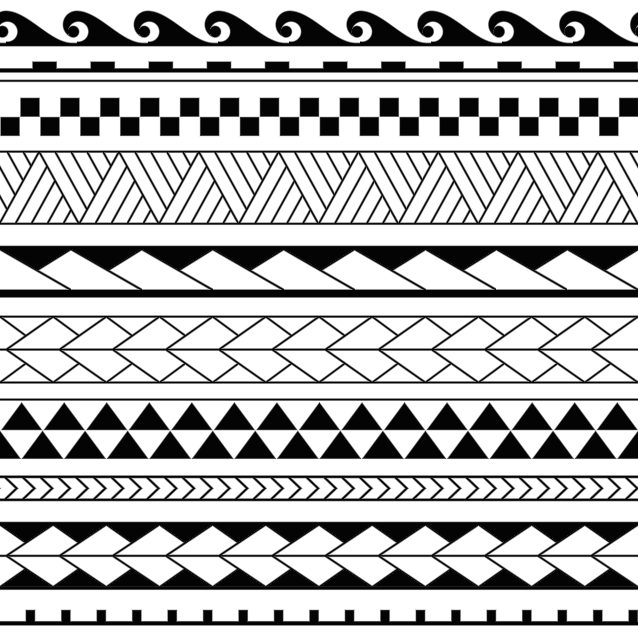
Reproduce this pattern procedurally as a WebGL 1 fragment shader.

```glsl
precision mediump float;
// Ten stacked black-on-white ornamental bands: curling waves, dashes, checks,
// weave, scales, triangles, chevrons and teeth. Each band is a signed distance
// folded by its own horizontal period; all bands are merged with min().

uniform vec2 u_resolution;

const float HEIGHT = 768.0;      // design units down the canvas, y pointing down
const float SOFTNESS = 1.15;     // half width of the soft ink edge
const float THIN = 1.2;          // half width of fine lines
const vec3 INK = vec3(0.015);
const vec3 PAPER = vec3(1.0);

const float WAVE_PERIOD = 85.1;
const float DASH_PERIOD = 69.75;
const float CHECK_PERIOD = 47.9;
const float WEAVE_PERIOD = 95.8;
const float WEAVE_STRANDS = 5.0;
const float LEAF_PERIOD = 85.1;
const float SCALE_PERIOD = 63.8;
const float TRIANGLE_PERIOD = 51.05;
const float CHEVRON_PERIOD = 21.28;
const float TOOTH_PERIOD = 42.55;

// Offset from the nearest repeat centre.
float fold(float x, float centre, float period) {
  return mod(x - centre + 0.5 * period, period) - 0.5 * period;
}

float bar(float y, float top, float bottom) {
  return abs(y - 0.5 * (top + bottom)) - 0.5 * (bottom - top);
}

float line(float y, float centre) { return abs(y - centre) - THIN; }

float disc(vec2 p, vec2 centre, float radius) {
  return length(p - centre) - radius;
}

// Sloping wave back with a hollow curl and a round tip inside it.
float waves(vec2 p) {
  vec2 q = vec2(fold(p.x, 92.0, WAVE_PERIOD), p.y);
  float along = q.x < 0.0 ? q.x + WAVE_PERIOD : q.x;
  float back = mix(13.0, 51.5, smoothstep(0.0, 80.0, along));
  float body = min((back - q.y) * 0.85, disc(q, vec2(0.0, 29.5), 16.5));
  float hollow = disc(q, vec2(2.0, 38.0), 12.0);
  float curl = min(max(body, -hollow), disc(q, vec2(-4.0, 38.0), 7.0));
  return max(curl, q.y - 55.5);
}

// Boxes of one row, repeated along x.
float boxes(vec2 p, float centre, float period, float halfWidth, float top, float bottom) {
  return max(abs(fold(p.x, centre, period)) - halfWidth, bar(p.y, top, bottom));
}

// Alternating triangles hatched parallel to one of their sides.
float weave(vec2 p) {
  float x = (p.x - 47.0) / WEAVE_PERIOD;
  float lean = 0.5 * (p.y - 182.0) / 87.0;
  float a = x - lean;
  float b = x + lean;
  float strand = floor(a) == floor(b) ? a : b;
  float hatch = abs(fold(strand, 0.0, 1.0 / WEAVE_STRANDS));
  float edges = min(abs(fold(a, 0.0, 1.0)), abs(fold(b, 0.0, 1.0)));
  float strokes = min(hatch, edges) * WEAVE_PERIOD * 0.876 - THIN;
  float rails = min(line(p.y, 182.0), line(p.y, 268.5));
  return min(max(strokes, bar(p.y, 182.0, 268.5)), rails);
}

// Overlapping scales: a long flank crosses the band, a short one stops on it.
// Depth runs inward from the outer edge; filled paints the notch between peaks.
float scales(float x, float depth, float period, vec2 slope, float filled) {
  float u = mod(x, period);
  float longSide = depth - (period - u) * slope.x;
  float shortSide = depth - u * slope.y;
  float strokes = min(abs(longSide), max(abs(shortSide), longSide)) * 0.82 - THIN;
  float notch = max(longSide, shortSide) * 0.85;
  return filled > 0.5 ? min(strokes, notch) : strokes;
}

float mirroredScales(vec2 p, float middle, float halfHeight, float rail, float filled) {
  float away = abs(p.y - middle);
  vec2 slope = vec2(0.0178, 0.0187) * halfHeight;
  float d = scales(p.x, halfHeight - away, SCALE_PERIOD, slope, filled);
  d = max(d, away - halfHeight);
  return min(d, min(away - THIN, abs(away - halfHeight - rail + THIN) - rail));
}

float triangles(vec2 p, float apexX, float top, float bottom) {
  float side = abs(fold(p.x, apexX, TRIANGLE_PERIOD)) - (p.y - top) * 0.74;
  return max(side * 0.8, bar(p.y, top, bottom));
}

float chevrons(vec2 p) {
  float x = p.x + abs(p.y - 586.0) * 1.05;
  float stroke = abs(fold(x, 20.0, CHEVRON_PERIOD)) * 0.69 - 1.35;
  float rails = abs(abs(p.y - 586.0) - 13.8) - 1.5;
  return min(max(stroke, bar(p.y, 572.0, 600.0)), rails);
}

void main() {
  vec2 p = vec2(gl_FragCoord.x, u_resolution.y - gl_FragCoord.y) * HEIGHT / u_resolution.y;
  float d = waves(p);
  // Dashes on a rail, then a checkered strip.
  d = min(d, min(boxes(p, 53.5, DASH_PERIOD, 14.5, 74.0, 84.0), bar(p.y, 82.0, 87.0)));
  d = min(d, line(p.y, 97.0));
  d = min(d, boxes(p, 36.0, CHECK_PERIOD, 11.4, 117.5, 140.0));
  d = min(d, boxes(p, 60.0, CHECK_PERIOD, 11.4, 140.5, 163.0));
  d = min(d, weave(p));
  // Slanted leaves between heavy rails.
  float leaves = scales(-p.x, p.y - 299.0, LEAF_PERIOD, vec2(0.575, 0.62), 1.0);
  d = min(d, max(leaves, bar(p.y, 297.0, 350.0)));
  d = min(d, min(bar(p.y, 295.0, 299.5), bar(p.y, 347.5, 357.0)));
  d = min(d, mirroredScales(p, 419.5, 39.5, THIN, 0.0));
  // Two staggered rows of triangles under a fine rail.
  d = min(d, line(p.y, 479.5));
  d = min(d, min(triangles(p, 26.0, 483.0, 516.0), triangles(p, 0.0, 517.0, 550.5)));
  d = min(d, chevrons(p));
  d = min(d, mirroredScales(p, 667.0, 37.5, 2.2, 1.0));
  // Teeth on the lowest rail.
  d = min(d, min(boxes(p, 36.5, TOOTH_PERIOD, 5.5, 732.0, 747.0), bar(p.y, 745.5, 750.5)));

  float soft = max(SOFTNESS, 0.6 * HEIGHT / u_resolution.y);
  gl_FragColor = vec4(mix(INK, PAPER, smoothstep(-soft, soft, d)), 1.0);
}
```
